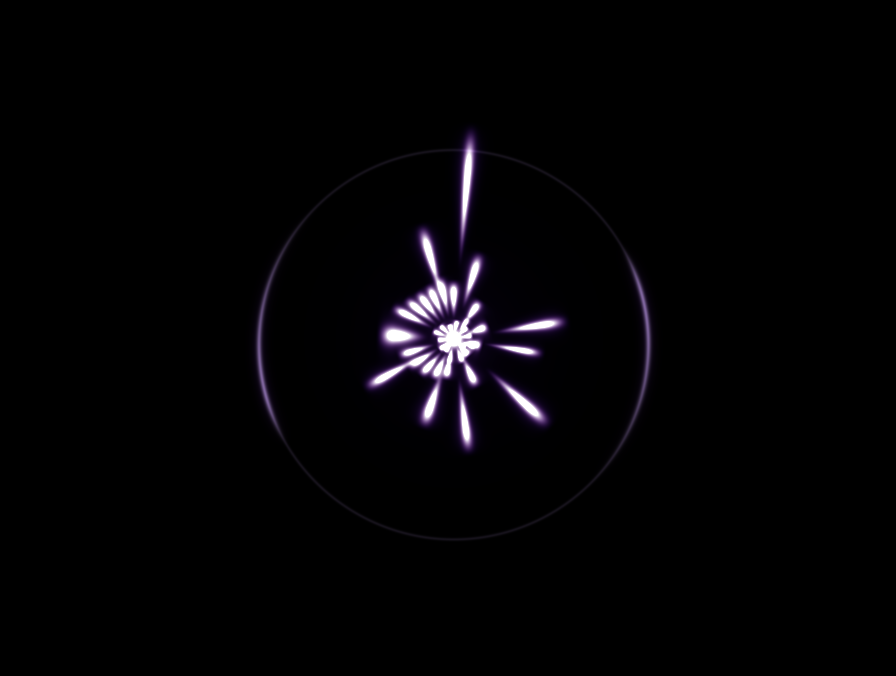
Write a Shadertoy shader that draws this background.

```glsl
// A violet-white burst of tapered light streaks inside a thin ring with two bright arcs.

float hash(float n) {
    return fract(sin(n * 91.345) * 4753.53);
}

// Teardrop of light pointing outward: thin near the center, rounded at the tip.
float streak(vec2 p, float degrees, float tip, float width) {
    float angle = radians(degrees);
    vec2 dir = vec2(cos(angle), sin(angle));
    float across = dot(p, vec2(-dir.y, dir.x));
    float t = (dot(p, dir) / tip - 0.38) / 0.62;
    float w = width * mix(0.35, 1.0, clamp(t, 0.0, 1.0));
    float d = across * across / (w * w);
    float along = smoothstep(-0.1, 0.6, t) * (1.0 - smoothstep(0.65, 1.06, t));
    return along * (1.25 * exp(-d) + 0.22 * exp(-d * 0.2));
}

// Long streaks: angle in degrees, tip radius, width.
const vec3 RAYS[11] = vec3[11](
    vec3(85.2, 0.312, 0.0082), vec3(106.0, 0.174, 0.0085),
    vec3(73.0, 0.133, 0.0080), vec3(8.8, 0.170, 0.0080),
    vec3(-9.7, 0.134, 0.0062), vec3(-42.4, 0.191, 0.0092),
    vec3(-64.6, 0.080, 0.0075), vec3(-82.4, 0.171, 0.0080),
    vec3(-109.0, 0.139, 0.0092), vec3(-151.0, 0.150, 0.0078),
    vec3(177.0, 0.112, 0.0145));

float burst(vec2 p) {
    float light = 0.0;
    for (int i = 0; i < 11; i++) {
        light += streak(p, RAYS[i].x, RAYS[i].y, RAYS[i].z);
    }
    // Short fans at upper left, lower left and right
    for (int i = 0; i < 5; i++) {
        float k = float(i);
        light += streak(p, 153.0 - 12.5 * k, 0.102 - 0.012 * k + 0.0025 * k * k, 0.0068);
        light += streak(p, 197.0 + 15.5 * k, 0.086 - 0.006 * k, 0.0065);
        light += streak(p, 90.0 - 35.0 * k, 0.086 - 0.018 * k + 0.0013 * k * k, 0.0072);
    }
    // Tiny spikes around the core
    for (int i = 0; i < 14; i++) {
        float k = float(i);
        light += streak(p, 25.7 * k + 14.0 * hash(k + 1.0), 0.02 + 0.02 * hash(k + 7.0), 0.0042);
    }
    // Hot core and faint surrounding haze
    float r2 = dot(p, p);
    light += 1.7 * exp(-r2 / 0.00016) + 0.16 * exp(-r2 / 0.0016);
    return light + 0.03 * exp(-r2 / 0.016);
}

// Thin circle with a pair of opposite arcs, each fading clockwise from its head.
vec3 ring(vec2 p) {
    float d = abs(length(p) - 0.288);
    float a = mod(radians(32.0) - atan(p.y, p.x), 3.14159265);
    float arc = smoothstep(0.0, 0.3, a) * (1.0 - smoothstep(0.35, 1.4, a));
    float line = exp(-d * d / 0.000005);
    float band = exp(-d * d / 0.000017);
    float glow = exp(-d * d / 0.00012);
    return vec3(0.085, 0.07, 0.105) * line
         + arc * (vec3(0.36, 0.31, 0.42) * band + vec3(0.05, 0.015, 0.09) * glow);
}

void mainImage(out vec4 fragColor, in vec2 fragCoord) {
    vec2 p = (fragCoord - 0.5 * iResolution.xy) / iResolution.y - vec2(0.0085, -0.001);

    // Low light turns violet, high light turns white
    float light = clamp(burst(p), 0.0, 1.0);
    vec3 color = pow(vec3(light), vec3(1.25, 1.8, 0.95));
    color += ring(p + vec2(0.0, 0.009));

    fragColor = vec4(min(color, 1.0), 1.0);
}
```
